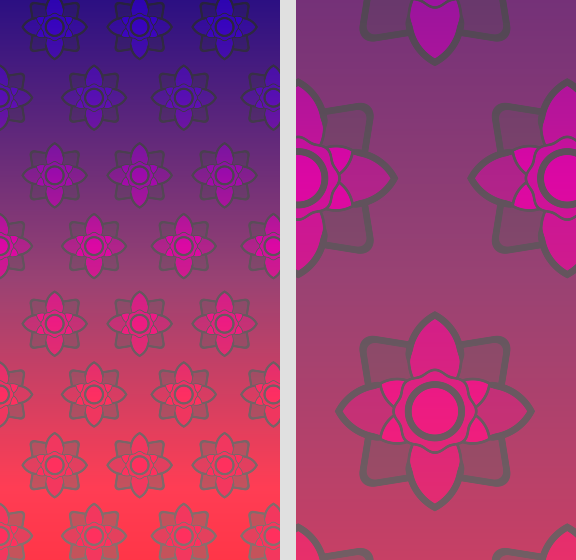
Left, the full canvas; right, a detail of the centre.
Give the GLSL for this pattern, as a WebGL 2 fragment shader.

```glsl
#version 300 es
precision highp float;

uniform vec2 u_resolution;
out vec4 outColor;

// Layout, in units of 1/384 of the canvas width
const vec2 CANVAS = vec2(384.0, 768.0);
const int ROWS = 8;
const float FIRST_ROW = 37.0;
const float ROW_STEP = 97.0;
const float PAIR_GAP = 9.5;
const vec2 EVEN_COLUMNS = vec2(75.0, 116.5);   // start, step
const vec2 ODD_COLUMNS = vec2(129.0, 123.0);
const float EDGE_SHIFT = 6.0;

// Flower
const float PETAL_TIP = 44.0;
const float PETAL_HALF_WIDTH = 12.0;
const float WEDGE_TIP = 28.0;
const float WEDGE_ANGLE = 0.47;
const float CORNER_RADIUS = 7.0;
const float ROSETTE_RADIUS = 18.0;
const float RING_RADIUS = 12.2;
const float THICK = 1.6;                       // half widths of the lines
const float THIN = 0.65;

// Vertical gradients, top to bottom
const vec3 SKY_TOP = vec3(0.17, 0.06, 0.51);
const vec3 SKY_MID = vec3(0.60, 0.26, 0.45);
const vec3 SKY_LOW = vec3(1.00, 0.24, 0.33);
const vec3 SKY_END = vec3(1.00, 0.21, 0.28);
const vec3 LINE_TOP = vec3(0.15, 0.13, 0.24);
const vec3 LINE_MID = vec3(0.38, 0.32, 0.36);
const vec3 LINE_END = vec3(0.54, 0.44, 0.43);
const vec3 GLOW_TOP = vec3(0.18, 0.00, 0.76);
const vec3 GLOW_HIGH = vec3(0.34, 0.06, 0.70);
const vec3 GLOW_MID = vec3(0.86, 0.03, 0.64);
const vec3 GLOW_END = vec3(1.00, 0.19, 0.37);

float ramp(float a, float b, float t) {
  return clamp((t - a) / (b - a), 0.0, 1.0);
}

// Pointed petal along +x, from start to tip
float petal(vec2 p, float start, float tip, float halfWidth) {
  float h = 0.5 * (tip - start);
  float r = (h * h + halfWidth * halfWidth) / (2.0 * halfWidth);
  return length(vec2(p.x - start - h, abs(p.y) + r - halfWidth)) - r;
}

// Four flared, round-cornered petals on the diagonals
float cornerPetals(vec2 q) {
  vec2 e = q - 28.5 - 0.16 * q.yx + CORNER_RADIUS;
  return length(max(e, 0.0)) + min(max(e.x, e.y), 0.0) - CORNER_RADIUS;
}

float fillMask(float d, float px) {
  return smoothstep(0.5 * px, -0.5 * px, d);
}

float lineMask(float d, float halfWidth, float px) {
  return fillMask(abs(d) - halfWidth, px);
}

// Offset from the nearest flower centre
vec2 nearestFlower(vec2 p) {
  vec2 best = vec2(1e4);
  for (int row = 0; row < ROWS; row++) {
    bool odd = row % 2 == 1;
    vec2 columns = odd ? ODD_COLUMNS : EVEN_COLUMNS;
    float y = FIRST_ROW + ROW_STEP * float(row) + PAIR_GAP * float(min(row / 2, 2));
    for (int col = odd ? -1 : 0; col < 3; col++) {
      float x = columns.x + columns.y * float(col) - (col < 0 ? EDGE_SHIFT : 0.0);
      vec2 offset = p - vec2(x, y);
      if (dot(offset, offset) < dot(best, best)) best = offset;
    }
  }
  return best;
}

void main() {
  vec2 uv = gl_FragCoord.xy / u_resolution;
  float t = 1.0 - uv.y;
  float px = CANVAS.x / u_resolution.x;

  vec3 sky = mix(SKY_TOP, SKY_MID, ramp(0.0, 0.5, t));
  sky = mix(sky, SKY_LOW, ramp(0.5, 0.87, t));
  sky = mix(sky, SKY_END, ramp(0.87, 1.0, t));
  vec3 ink = mix(LINE_TOP, LINE_MID, ramp(0.0, 0.45, t));
  ink = mix(ink, LINE_END, ramp(0.45, 1.0, t));
  vec3 glow = mix(GLOW_TOP, GLOW_HIGH, ramp(0.0, 0.17, t));
  glow = mix(glow, GLOW_MID, ramp(0.17, 0.44, t));
  glow = mix(glow, GLOW_END, ramp(0.44, 0.72, t));
  vec3 shade = mix(sky, ink, mix(0.25, 0.5, t));

  vec2 p = nearestFlower(vec2(uv.x, t) * CANVAS);
  vec2 q = abs(p);
  float r = length(p);
  float outline = mix(THIN, THICK, smoothstep(25.0, 30.0, r));

  // Diagonal petals at the back
  float d = cornerPetals(q);
  vec3 color = mix(sky, shade, fillMask(d, px));
  color = mix(color, ink, lineMask(d, THICK, px));

  // Side petals, then the small bright wedges beside them
  d = petal(q, 4.0, PETAL_TIP, PETAL_HALF_WIDTH);
  color = mix(color, mix(shade, glow, 0.55), fillMask(d, px));
  color = mix(color, ink, lineMask(d, outline, px));
  vec2 axis = vec2(cos(WEDGE_ANGLE), sin(WEDGE_ANGLE));
  vec2 w = vec2(dot(q, axis), dot(q, vec2(-axis.y, axis.x)));
  d = petal(w, 2.0, WEDGE_TIP, 7.0);
  color = mix(color, glow, fillMask(d, px));
  color = mix(color, ink, lineMask(d, THIN, px));

  // Upright petals
  d = petal(q.yx, 4.0, PETAL_TIP, PETAL_HALF_WIDTH);
  color = mix(color, mix(shade, glow, 0.8), fillMask(d, px));
  color = mix(color, ink, lineMask(d, outline, px));

  // Scalloped rosette and ring
  d = r - ROSETTE_RADIUS - 0.9 * cos(8.0 * atan(q.y, q.x + 1e-4));
  color = mix(color, mix(shade, glow, 0.85), fillMask(d, px));
  color = mix(color, ink, lineMask(d, THIN, px));
  d = r - RING_RADIUS;
  color = mix(color, glow, fillMask(d, px));
  color = mix(color, ink, lineMask(d, THICK, px));

  outColor = vec4(color, 1.0);
}
```
